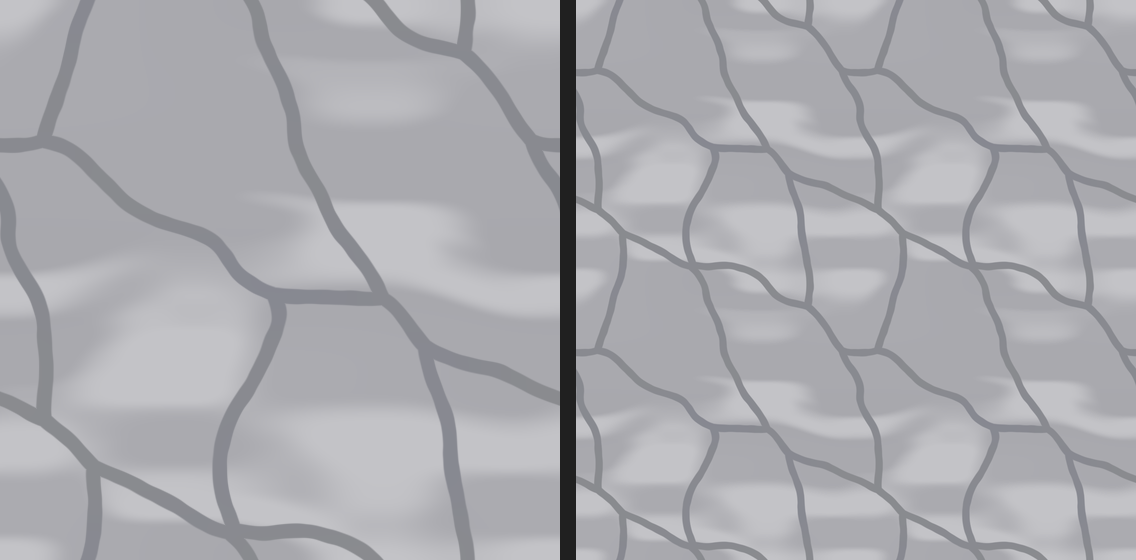
Left: one tile. Right: repeated 2 by 2.
This texture is drawn by a Shadertoy shader. Its source:

```glsl
// Grey stone with dark veins and pale horizontal streaks, tiling on all sides.
// The veins are the borders of a few wrapped Voronoi cells, stretched along the
// falling diagonal and bent by wrapping noise; the streaks are flat noise bands.

const int CELLS = 5;
const mat2 STRETCH = mat2(0.36, 0.71, -0.36, 0.71); // rotate 45 degrees, squeeze the diagonal

float hash(vec2 p) {
    vec3 h = fract(vec3(p.xyx) * 0.1031);
    h += dot(h, h.yzx + 33.33);
    return fract((h.x + h.y) * h.z);
}

// Value noise that wraps after one canvas; period holds whole cell counts
float noise(vec2 p, vec2 period, float seed) {
    vec2 q = p * period, i = floor(q), f = q - i;
    f = f * f * f * (f * (f * 6.0 - 15.0) + 10.0);
    vec2 lo = mod(i, period) + seed, hi = mod(i + 1.0, period) + seed;
    return mix(mix(hash(lo), hash(vec2(hi.x, lo.y)), f.x),
               mix(hash(vec2(lo.x, hi.y)), hash(hi), f.x), f.y);
}

// Bends the plane so that straight cell borders meander
vec2 bend(vec2 p) {
    vec2 broad = vec2(noise(p, vec2(5.0), 11.3), noise(p, vec2(5.0), 47.9)) - 0.5;
    vec2 fine = vec2(noise(p, vec2(11.0), 71.7), noise(p, vec2(11.0), 93.1)) - 0.5;
    return p + 0.1 * broad + 0.02 * fine;
}

// Stretched offset from p to one wrapped copy of a cell centre
vec2 toCentre(vec2 p, int cell, int copy) {
    float k = float(cell);
    vec2 jitter = vec2(hash(vec2(k, 3.7)), hash(vec2(k, 8.2))) - 0.5;
    vec2 v = k * vec2(1.0, 2.0) / float(CELLS) + 0.17 * jitter - p;
    v += vec2(copy % 3 - 1, copy / 3 - 1) - round(v);
    return STRETCH * v;
}

// Distance to the nearest vein centre line, in canvas units
float veinDistance(vec2 uv) {
    const float step1 = 0.001;
    vec2 p = bend(uv);
    mat2 jacobian = mat2(bend(uv + vec2(step1, 0.0)) - p,
                         bend(uv + vec2(0.0, step1)) - p) / step1;

    vec2 nearest = vec2(9.0);
    for (int c = 0; c < CELLS; c++)
        for (int k = 0; k < 9; k++) {
            vec2 q = toCentre(p, c, k);
            if (dot(q, q) < dot(nearest, nearest)) nearest = q;
        }

    float d = 1.0;
    for (int c = 0; c < CELLS; c++)
        for (int k = 0; k < 9; k++) {
            vec2 q = toCentre(p, c, k), across = q - nearest;
            if (dot(across, across) < 1e-5) continue;
            // Dividing by the gradient keeps the vein width even under the bend
            float slope = 2.0 * length((across * STRETCH) * jacobian);
            d = min(d, (dot(q, q) - dot(nearest, nearest)) / max(slope, 1e-4));
        }
    return d;
}

// Amount of pale streak, 0 to 1
float streaks(vec2 uv) {
    vec2 p = uv;
    p.y += 0.07 * (noise(uv, vec2(3.0, 4.0), 23.5) - 0.5);
    p.x += 0.12 * (noise(uv, vec2(4.0, 7.0), 37.1) - 0.5);
    float n = 0.72 * noise(p, vec2(3.0, 10.0), 5.3) + 0.28 * noise(p, vec2(6.0, 17.0), 61.9);
    return smoothstep(0.53, 0.8, n);
}

void mainImage(out vec4 fragColor, in vec2 fragCoord) {
    vec2 uv = fragCoord / iResolution.xy;
    float pixel = 1.0 / min(iResolution.x, iResolution.y);

    // Stone ground with faint tonal drift
    float pale = streaks(uv);
    float drift = noise(uv, vec2(2.0, 6.0), 83.3) - 0.5;
    vec3 stone = vec3(0.665, 0.665, 0.685) + 0.014 * drift;
    vec3 color = mix(stone, vec3(0.765, 0.765, 0.78), pale);

    // Flat veins with slightly lumpy, crisp edges
    float lumps = 0.0022 * (noise(uv, vec2(38.0), 19.7) - 0.5);
    float vein = 1.0 - smoothstep(-pixel, pixel, veinDistance(uv) - 0.0128 - lumps);
    float tint = noise(uv, vec2(4.0, 6.0), 29.9);
    vec3 veinColor = mix(vec3(0.53, 0.535, 0.57), vec3(0.54, 0.545, 0.56), tint);
    color = mix(color, veinColor, vein);

    fragColor = vec4(color, 1.0);
}
```
